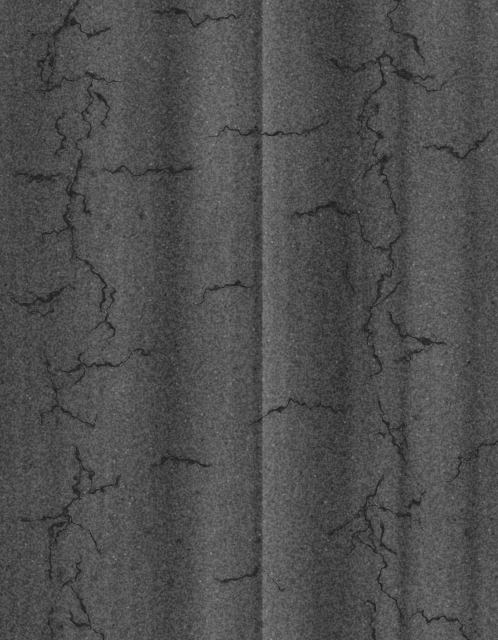
Give the GLSL for this texture, as a Shadertoy shader.

```glsl
#define BASE_GREY 0.321
#define BAND_CONTRAST 1.38
#define GRAIN_CONTRAST 0.140
#define GRAIN_SCALE 440.0
#define STREAK_CONTRAST 0.034
#define CRACK_COUNT 62
#define CRACK_WIDTH 0.0021
#define CRACK_GREY 0.145
#define LEFT_LANE 0.115
#define RIGHT_LANE 0.605
#define SEAM 0.527

float hash(vec2 p) {
    vec3 q = fract(p.xyx * vec3(0.1031, 0.1030, 0.0973));
    q += dot(q, q.yzx + 33.33);
    return fract((q.x + q.y) * q.z);
}

float noise(vec2 p) {
    vec2 i = floor(p), f = fract(p);
    f = f * f * (3.0 - 2.0 * f);
    return mix(mix(hash(i), hash(i + vec2(1, 0)), f.x),
               mix(hash(i + vec2(0, 1)), hash(i + vec2(1, 1)), f.x), f.y);
}

float bump(float x, float centre, float width) {
    float d = (x - centre) / width;
    return exp(-d * d);
}

// Scattered round chips, one per cell; share sets how many cells hold one
float flecks(vec2 p, float scale, float share, float radius) {
    vec2 cell = floor(p * scale), f = fract(p * scale);
    vec2 centre = 0.3 + 0.4 * vec2(hash(cell + 17.0), hash(cell + 71.0));
    float size = radius * (0.6 + 0.4 * hash(cell + 43.0));
    float soft = 0.5 * scale / iResolution.y + 0.04;
    float inside = 1.0 - smoothstep(size - soft, size + soft, length(f - centre));
    return inside * step(hash(cell + 5.0), share);
}

// Lengthwise wear bands and the bright edge of the seam
float bands(float u) {
    float g = -0.026 * bump(u, 0.0, 0.06) - 0.022 * bump(u, 0.09, 0.04);
    g += 0.020 * bump(u, 0.22, 0.05) - 0.032 * bump(u, 0.34, 0.055);
    g += 0.032 * bump(u, 0.43, 0.05) - 0.036 * bump(u, 0.517, 0.010);
    g -= 0.050 * bump(u, 0.67, 0.07);
    g += 0.016 * bump(u, 0.77, 0.025) - 0.046 * bump(u, 0.809, 0.012);
    g += 0.022 * bump(u, 0.87, 0.045) - 0.036 * bump(u, 0.95, 0.014);
    float edge = smoothstep(SEAM - 0.002, SEAM + 0.002, u);
    return g + 0.085 * edge * exp(-max(u - SEAM, 0.0) / 0.045);
}

// One wandering crack: x is the dark core, y the crumbled rim
vec2 crack(vec2 p, vec2 centre, float angle, float reach, float seed) {
    vec2 q = p - centre;
    if (length(q) > reach + 0.05) return vec2(0.0);
    q = vec2(q.x * cos(angle) + q.y * sin(angle), q.y * cos(angle) - q.x * sin(angle));
    float bend = 0.055 * (noise(vec2(q.x * 14.0, seed)) - 0.5);
    bend += 0.022 * (noise(vec2(q.x * 48.0, seed + 9.0)) - 0.5);
    float d = abs(q.y - bend);
    float taper = 1.0 - smoothstep(0.6 * reach, reach, abs(q.x));
    float width = CRACK_WIDTH * taper * (0.3 + 1.2 * noise(vec2(q.x * 80.0, seed + 41.0)));
    float soft = 0.5 / iResolution.y + 0.0004;
    float core = 1.0 - smoothstep(width - soft, width + soft, d);
    return taper * vec2(core, 1.0 - smoothstep(0.0, 0.012, d));
}

// Upright cracks along two lanes, cross cracks between, twigs near the lanes
vec2 cracks(vec2 p, float aspect) {
    vec2 result = vec2(0.0);
    p += 0.009 * (vec2(noise(p * 130.0), noise(p * 130.0 + 77.0)) - 0.5);
    for (int i = 0; i < CRACK_COUNT; i++) {
        float n = float(i);
        float a = hash(vec2(n, 3.7)), b = hash(vec2(n, 11.3)), c = hash(vec2(n, 29.1));
        float lane = (i % 2 == 0) ? LEFT_LANE : RIGHT_LANE;
        vec2 centre = vec2(lane + 0.06 * (a - 0.5), (n + b) / 16.0);
        float angle = 1.57 + 0.6 * (c - 0.5);
        float reach = 0.06 + 0.06 * b;
        if (i >= 16 && i < 34) {
            centre = vec2(fract(n * 0.618) * aspect, (n - 16.0 + b) / 18.0);
            angle = 0.8 * (c - 0.5);
            reach = 0.05 + 0.09 * a;
        } else if (i >= 34) {
            lane = (i % 3 == 0) ? RIGHT_LANE : LEFT_LANE;
            centre = vec2(lane + 0.13 * (a - 0.5), fract(n * 0.618 + 0.1 * b));
            angle = 3.14 * c;
            reach = 0.018 + 0.03 * b;
        }
        result = max(result, crack(p, centre, angle, reach, n * 7.0));
    }
    return result;
}

void mainImage(out vec4 fragColor, in vec2 fragCoord) {
    vec2 p = fragCoord / iResolution.y;
    float aspect = iResolution.x / iResolution.y;
    float grey = BASE_GREY + BAND_CONTRAST * bands(p.x / aspect);

    // Faint streaks and cloudy wear
    grey += STREAK_CONTRAST * (noise(p * vec2(95.0, 1.6)) + noise(p * vec2(34.0, 2.5) + 50.0) - 1.0);
    grey += 0.030 * (noise(p * vec2(9.0, 5.0) + 20.0) - 0.5);

    // Stone grain
    vec2 turned = vec2(0.8 * p.x - 0.6 * p.y, 0.6 * p.x + 0.8 * p.y) + 2.0;
    float fine = noise(turned * GRAIN_SCALE);
    float coarse = noise(turned * GRAIN_SCALE * 0.52 + 31.0);
    grey += GRAIN_CONTRAST * (fine - 0.5 + 0.28 * (coarse - 0.5));
    grey += 0.11 * flecks(turned, 135.0, 0.06, 0.26);
    grey -= 0.065 * flecks(turned + 3.0, 115.0, 0.08, 0.28);
    grey -= 0.085 * flecks(p + 1.0, 16.0, 0.12, 0.10) * (0.4 + coarse);

    // Cracks with crumbled rims
    vec2 split = cracks(p, aspect);
    float crumbs = smoothstep(0.50, 0.75, coarse) * split.y;
    grey -= 0.080 * crumbs + 0.012 * split.y;
    grey = mix(grey, CRACK_GREY + 0.06 * (fine - 0.5), split.x * (0.65 + 0.35 * coarse));

    fragColor = vec4(vec3(clamp(grey, 0.0, 1.0)), 1.0);
}
```
